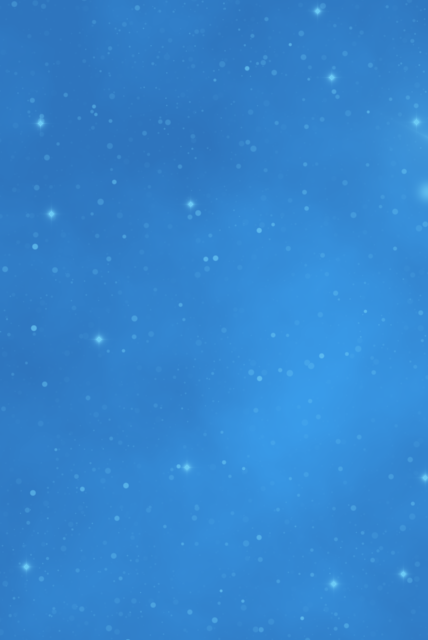
Write a WebGL 2 fragment shader that draws this background.

```glsl
#version 300 es
precision highp float;

uniform vec2 u_resolution;
out vec4 fragColor;

#define DEEP_BLUE vec3(0.184, 0.476, 0.764)
#define MIST_BLUE vec3(0.218, 0.588, 0.890)
#define STAR_BLUE vec3(0.420, 0.790, 0.960)
#define BAND_CENTER vec2(0.50, 0.41)
#define BAND_SIZE vec2(0.40, 0.24)
#define BAND_ANGLE 1.05
#define CLOUD_SCALE 4.5
#define CLOUD_AMOUNT 0.75
#define DOT_CELL 0.046
#define DUST_CELL 0.013
#define SPARK_CELL 0.19
#define GLOW_HEIGHT 0.70

// Integer hash giving four values in 0..1 per cell
vec4 hash4(vec2 cell, float seed) {
    uvec4 v = uvec4(ivec4(ivec2(cell), int(seed), 17));
    v = v * 1664525u + 1013904223u;
    for (int i = 0; i < 2; i++) {
        v += v.wxyz * v.yzwx;
        v ^= v >> 16u;
    }
    return vec4(v & 65535u) / 65535.0;
}

vec2 gradient(vec2 cell) {
    float angle = 6.2832 * hash4(cell, 3.0).x;
    return vec2(cos(angle), sin(angle));
}

float gradientNoise(vec2 p) {
    vec2 i = floor(p), f = p - i;
    vec2 u = f * f * f * (f * (f * 6.0 - 15.0) + 10.0);
    vec2 e = vec2(0.0, 1.0);
    float low = mix(dot(gradient(i), f), dot(gradient(i + e.yx), f - e.yx), u.x);
    float high = mix(dot(gradient(i + e), f - e), dot(gradient(i + 1.0), f - 1.0), u.x);
    return mix(low, high, u.y);
}

float fbm(vec2 p) {
    float sum = 0.0, weight = 0.6;
    for (int i = 0; i < 5; i++) {
        sum += weight * gradientNoise(p);
        p = mat2(1.6, 1.2, -1.2, 1.6) * p + 7.3;
        weight *= 0.5;
    }
    return sum;
}

// Soft round dots on a jittered grid; most are faint
float dots(vec2 p, float cellSize, float minRadius, float maxRadius, float seed, float pixel) {
    vec2 home = floor(p / cellSize);
    float light = 0.0;
    for (int y = -1; y <= 1; y++)
    for (int x = -1; x <= 1; x++) {
        vec2 cell = home + vec2(x, y);
        vec4 h = hash4(cell, seed);
        float radius = mix(minRadius, maxRadius, h.z);
        float d = length(p - (cell + h.xy) * cellSize);
        float edge = max(pixel, 0.3 * radius);
        float disc = 1.0 - smoothstep(radius - edge, radius + edge, d);
        light = max(light, disc * h.w * h.w * h.w);
    }
    return light;
}

// Four-pointed sparks: soft core, halo and thin tapering arms
float sparks(vec2 p, float pixel) {
    vec2 home = floor(p / SPARK_CELL);
    float light = 0.0;
    for (int y = -1; y <= 1; y++)
    for (int x = -1; x <= 1; x++) {
        vec2 cell = home + vec2(x, y);
        vec4 h = hash4(cell, 41.0);
        vec2 q = abs(p - (cell + 0.12 + 0.76 * h.xy) * SPARK_CELL);
        float size = mix(0.8, 1.1, h.z);
        float d = length(q) / size;
        float thin = max(0.0011, 0.8 * pixel);
        float arms = exp(-q.y / thin - q.x / (0.0075 * size))
                   + exp(-q.x / thin - q.y / (0.0075 * size));
        float core = 0.75 * exp(-d * d / 0.000028) + 0.3 * exp(-d * d / 0.00011);
        light += step(h.w, 0.72) * (core + 0.45 * arms);
    }
    return min(light, 1.0);
}

void main() {
    float pixel = 1.0 / u_resolution.y;
    vec2 p = gl_FragCoord.xy * pixel;
    float rightEdge = u_resolution.x * pixel;

    // Diagonal band of mist broken up by clouds
    float c = cos(BAND_ANGLE), s = sin(BAND_ANGLE);
    vec2 band = mat2(c, -s, s, c) * (p - BAND_CENTER) / BAND_SIZE;
    float clouds = fbm(p * CLOUD_SCALE + 0.4 * fbm(p * 3.0 + 20.0));
    float mist = 1.03 * exp(-dot(band, band)) + CLOUD_AMOUNT * clouds;
    vec3 color = mix(DEEP_BLUE, MIST_BLUE, clamp(mist, -0.15, 1.2));

    // Dust gathers in the clouds, dots lie everywhere
    float dustPatch = smoothstep(-0.1, 0.3, gradientNoise(p * 5.0 + 31.0));
    float dust = dots(p, DUST_CELL, 0.0007, 0.0016, 5.0, pixel) * mix(0.08, 0.35, dustPatch);
    float faintDots = 0.35 * dots(p, 0.7 * DOT_CELL, 0.002, 0.005, 11.0, pixel);
    float brightDots = 0.72 * dots(p, DOT_CELL, 0.0018, 0.0046, 23.0, pixel);
    color = mix(color, STAR_BLUE, max(dust, max(faintDots, brightDots)));

    // Glow at the right edge with a slanted ray above it
    vec2 g = p - vec2(rightEdge, GLOW_HEIGHT);
    vec2 r = g - vec2(0.0, 0.085);
    float ray = exp(-abs(r.y + 0.5 * r.x) / 0.006 + r.x / 0.03);
    float glow = 0.7 * exp(-dot(g, g) / 0.00022) + 0.25 * exp(-length(r) / 0.07) + 0.22 * ray;
    color = mix(color, STAR_BLUE, min(glow, 1.0));

    color = mix(color, STAR_BLUE, sparks(p, pixel));
    fragColor = vec4(color, 1.0);
}
```
